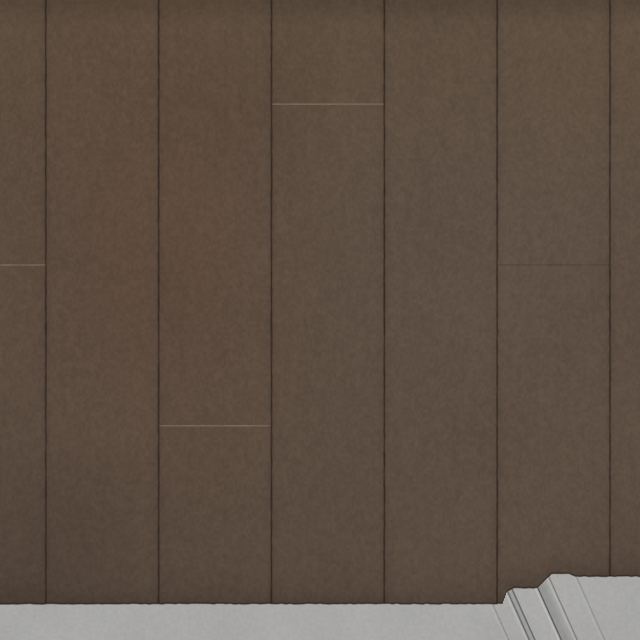
Reproduce this texture procedurally as a Shadertoy shader.

```glsl
// Brown vertical wall planks with thin seams, staggered butt joints and a grey stepped skirting.
#define PLANK_WIDTH 0.1763
#define SEAM_OFFSET 0.0716
#define SEAM_HALF_WIDTH 0.0011
#define JOINT_HALF_WIDTH 0.0009
#define JOINT_MIDDLE 0.586
#define JOINT_STEP 0.2513
#define GRAIN_CELLS 290.0
#define GRAIN_STRENGTH 0.052
#define SKIRTING_HEIGHT 0.056
#define GROOVE_LEAN 0.45

const vec3 BROWN = vec3(0.352, 0.295, 0.251);
const vec3 SEAM_COLOR = vec3(0.19, 0.155, 0.13);
const vec3 JOINT_COLOR = vec3(0.54, 0.49, 0.44);
const vec3 SKIRTING_COLOR = vec3(0.655, 0.653, 0.645);

// Joint level of each plank from the left; 9 means no joint.
const float JOINT_LEVEL[7] = float[7](0.0, 9.0, -1.0, 1.0, 9.0, 0.0, 9.0);

// Slanted skirting grooves: position along the base, depth.
const vec2 GROOVES[6] = vec2[6](
    vec2(0.795, 0.25), vec2(0.827, 0.60), vec2(0.836, 0.55),
    vec2(0.877, 0.75), vec2(0.902, 0.45), vec2(0.945, 0.22));

float hash(vec2 p) {
    vec3 q = fract(p.xyx * 0.1031);
    q += dot(q, q.yzx + 33.33);
    return fract((q.x + q.y) * q.z);
}

float noise(vec2 p) {
    vec2 cell = floor(p), f = fract(p);
    f = f * f * (3.0 - 2.0 * f);
    return mix(mix(hash(cell), hash(cell + vec2(1, 0)), f.x),
               mix(hash(cell + vec2(0, 1)), hash(cell + vec2(1, 1)), f.x), f.y);
}

float ramp(float a, float b, float x) {
    return clamp((x - a) / (b - a), 0.0, 1.0);
}

float stroke(float d, float halfWidth, float px) {
    return 1.0 - smoothstep(halfWidth - px, halfWidth + px, abs(d));
}

// Soft round patch of light or tint.
float patchAt(vec2 p, vec2 center, vec2 radius) {
    vec2 d = (p - center) / radius;
    return exp(-dot(d, d));
}

vec3 wallColor(vec2 p, float px) {
    float across = (p.x - SEAM_OFFSET) / PLANK_WIDTH;
    float plank = floor(across);

    // Broad tint and light across the wall
    vec3 color = BROWN;
    color += vec3(0.010, -0.006, -0.012) * patchAt(p, vec2(0.25, 0.62), vec2(0.22, 0.35));
    color += vec3(0.014, 0.016, 0.016) * patchAt(p, vec2(0.75, 0.62), vec2(0.32, 0.40));
    color += vec3(0.008, 0.006, -0.004) * smoothstep(0.6, 0.95, p.y);
    color *= 1.0 - 0.10 * patchAt(p, vec2(0.0, 0.10), vec2(0.30, 0.22));
    color *= 1.0 - 0.10 * smoothstep(0.955, 1.0, p.y);
    color *= 1.0 + 0.025 * (hash(vec2(plank + 7.0, 3.0)) - 0.5);

    // Mottling, faint vertical streaks and fine grain
    float grain = (noise(p * vec2(9.0, 6.0)) - 0.5) * 0.045;
    grain += (noise(p * vec2(130.0, 22.0) + plank * 5.0) - 0.5) * 0.025;
    grain += (noise(p * GRAIN_CELLS * vec2(1.0, 0.8)) - 0.5) * GRAIN_STRENGTH * 1.6;
    grain += (noise(p * GRAIN_CELLS * 0.45 + 31.0) - 0.5) * GRAIN_STRENGTH;
    color *= 1.0 + grain;

    // Butt joints: pale on most planks, faint and dark toward the right
    float level = JOINT_LEVEL[clamp(int(plank) + 1, 0, 6)];
    float joint = stroke(p.y - JOINT_MIDDLE - level * JOINT_STEP, JOINT_HALF_WIDTH, px);
    joint *= 0.6 + 0.4 * noise(p * 90.0);
    bool faint = plank > 3.5;
    color = mix(color, faint ? SEAM_COLOR : JOINT_COLOR, joint * (faint ? 0.35 : 0.85));

    // Seams with a soft dark edge and slight wear
    float seamDistance = (across - floor(across + 0.5)) * PLANK_WIDTH;
    seamDistance += (noise(vec2(plank, p.y * 110.0)) - 0.5) * 0.0008;
    color *= 1.0 - 0.10 * exp(-abs(seamDistance) / 0.004);
    float wear = 0.75 + 0.25 * noise(vec2(p.y * 70.0, 4.0));
    return mix(color, SEAM_COLOR, stroke(seamDistance, SEAM_HALF_WIDTH, px) * wear);
}

float skirtingTop(float x) {
    return SKIRTING_HEIGHT + 0.0195 * ramp(0.785, 0.792, x) + 0.0055 * ramp(0.792, 0.803, x)
        + 0.022 * ramp(0.840, 0.862, x) - 0.004 * ramp(0.890, 0.899, x);
}

vec3 skirtingColor(vec2 p, float px) {
    float slant = p.x + GROOVE_LEAN * p.y;
    float shade = 1.0 + 0.035 * (noise(p * 240.0) - 0.5) + 0.03 * (noise(p * 14.0) - 0.5);

    // Bevel faces between the grooves
    shade -= 0.12 * ramp(0.826, 0.829, slant) * (1.0 - ramp(0.835, 0.838, slant));
    shade -= 0.13 * ramp(0.876, 0.879, slant) * (1.0 - ramp(0.886, 0.900, slant));
    for (int i = 0; i < 6; i++) {
        float d = slant - GROOVES[i].x;
        shade -= GROOVES[i].y * 0.65 * stroke(d, 0.0010, px);
        shade += GROOVES[i].y * 0.14 * stroke(d + 0.0040, 0.0014, px);
    }
    return SKIRTING_COLOR * shade;
}

void mainImage(out vec4 fragColor, in vec2 fragCoord) {
    vec2 p = fragCoord / iResolution.xy;
    float px = 1.0 / min(iResolution.x, iResolution.y);

    // Height above the ragged skirting edge
    float rise = p.y - skirtingTop(p.x) + (noise(vec2(p.x * 150.0, 2.0)) - 0.5) * 0.0014;

    // Contact shadow on the wall, then the skirting over it
    vec3 wall = wallColor(p, px) * (1.0 - 0.16 * exp(-max(rise, 0.0) / 0.022));
    wall = mix(wall, SEAM_COLOR, 0.75 * stroke(rise - 0.001, 0.0014, px));
    vec3 color = mix(skirtingColor(p, px), wall, smoothstep(-px, px, rise));
    fragColor = vec4(color, 1.0);
}
```
